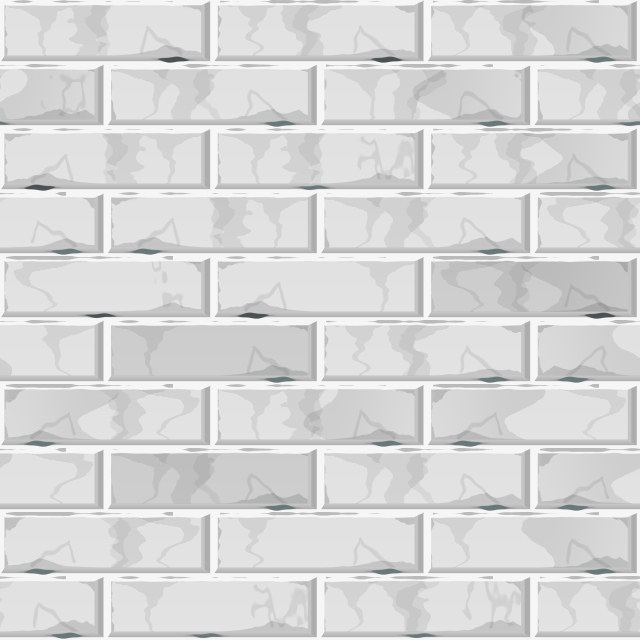
This texture is drawn by a WebGL 1 fragment shader. Its source:

```glsl
precision highp float;
uniform vec2 u_resolution;

const vec2 GRID = vec2(3.0, 10.0);
const float BRICK_W = 10.0 / 3.0;   // brick width in row heights
const float BEVEL_H = 0.085;
const float BEVEL_W = 0.14;
const float JOINT_TONE = 0.965;
const float FACE_TONE = 0.885;
const vec3 CHIP_COLOR = vec3(0.42, 0.47, 0.48);
const vec3 CHIP_DARK = vec3(0.29, 0.32, 0.33);

float hash(vec2 p) {
  vec3 q = fract(vec3(p.xyx) * 0.1031);
  q += dot(q, q.yzx + 33.33);
  return fract((q.x + q.y) * q.z);
}

float noise(vec2 p) {
  vec2 i = floor(p), f = fract(p);
  f = f * f * (3.0 - 2.0 * f);
  return mix(mix(hash(i), hash(i + vec2(1.0, 0.0)), f.x),
             mix(hash(i + vec2(0.0, 1.0)), hash(i + 1.0), f.x), f.y);
}

float fbm(vec2 p) {
  return 0.6 * noise(p) + 0.28 * noise(p * 2.1 + 7.3) + 0.12 * noise(p * 4.3 + 3.1);
}

float cover(float d, float px) {
  return smoothstep(px, -px, d);
}

float segment(vec2 p, vec2 a, vec2 b) {
  vec2 ap = p - a, ab = b - a;
  return length(ap - ab * clamp(dot(ap, ab) / dot(ab, ab), 0.0, 1.0));
}

// Stain hanging from the top edge and thinning into a vein
float streak(vec2 p, float center, float top, float vein, float falloff, float seed) {
  float drift = (fbm(vec2(p.y * 3.0, seed)) - 0.5) * 0.8;
  float width = vein + top * exp(-falloff * max(p.y - 0.08, 0.0));
  return abs(p.x - center - drift) - width * (0.35 + 1.3 * fbm(p * 4.0 + seed));
}

// Bent crack rising from the lower edge
float crack(vec2 p, float seed) {
  vec2 q = p + 0.09 * (vec2(noise(p * 6.0 + seed), noise(p * 6.0 + seed + 19.0)) - 0.5);
  float d = segment(q, vec2(2.20, 0.80), vec2(2.27, 0.44)) - 0.022;
  d = min(d, segment(q, vec2(2.27, 0.44), vec2(2.55, 0.64)) - 0.028);
  return min(d, segment(q, vec2(2.55, 0.64), vec2(2.84, 0.86)) - 0.03);
}

float faceTone(vec2 p, float kind, float id, float seed, float px) {
  float tone = FACE_TONE + 0.012 * (p.y - 0.5);
  tone *= 1.0 - 0.09 * step(0.87, fract(id * 7.7));

  // Broad cloudy shade with a curved border
  float shade = step(0.6, fract(id * 13.1));
  float border = 1.75 + 0.3 * sin(p.y * 6.0 + seed) + 0.3 * (fbm(p * 3.0 + seed) - 0.5);
  float fade = 1.0 - 0.6 * smoothstep(1.8, 3.3, p.x);
  tone *= 1.0 - 0.085 * shade * fade * cover(border - p.x, px);

  // Hanging stains and veins
  tone *= 1.0 - 0.065 * cover(streak(p, 0.62, 0.48, 0.025, 7.0, seed), px);
  float center = step(0.4, fract(id * 23.7));
  tone *= 1.0 - 0.07 * center * cover(streak(p, 1.42, 0.34, 0.08, 2.2, seed + 5.0), px);
  tone *= 1.0 - 0.05 * center * cover(streak(p, 1.55, 0.14, 0.03, 1.5, seed + 9.0), px);

  // Crack or a web of branching veins
  float web = abs(fbm(p * vec2(3.2, 2.0) + seed) - 0.5) - 0.045;
  web = max(web * 0.4, length((p - vec2(2.75, 0.4)) * vec2(0.75, 1.0)) - 0.42);
  tone *= 1.0 - 0.075 * cover(mix(crack(p, seed), web, kind), px);

  // Ragged soiling above the lower bevel and at the upper corner
  float rise = smoothstep(1.7, 2.7, p.x) * (0.02 + 0.22 * pow(fbm(vec2(p.x * 4.0, seed)), 2.0));
  rise += 0.08 * exp(-pow((p.x - 2.65) * 5.0, 2.0));
  tone *= 1.0 - 0.13 * cover(0.87 - p.y - rise, px);
  float corner = (BRICK_W - 0.18 - p.x) * 0.5 + p.y - 0.06;
  tone *= 1.0 - 0.14 * cover(corner - 0.28 * fbm(p * 5.0 + seed), px);
  return tone;
}

float brickTone(vec2 p, float face, float seed, float px) {
  float right = BRICK_W - 0.05 - p.x;
  float bottom = 0.955 - p.y;
  float leftEdge = 0.02 + 0.05 * clamp(bottom / BEVEL_H, 0.0, 1.0);
  float topEdge = 0.02 + 0.065 * clamp(right / BEVEL_W, 0.0, 1.0);

  // Worn left lip
  float wear = 0.17 * (fbm(vec2(p.y * 6.0, seed + 31.0)) - 0.33);
  float tone = mix(face, 0.75, cover(p.x - leftEdge - wear, px));

  // Mitred lower and right bevels
  float lower = mix(0.685, 0.79, clamp(bottom / BEVEL_H, 0.0, 1.0));
  float side = mix(0.77, 0.68, cover(right - 0.085, px));
  tone = mix(tone, lower, cover(bottom - BEVEL_H, px));
  float mitre = max(right - BEVEL_W, right * BEVEL_H / BEVEL_W - bottom);
  tone = mix(tone, side, cover(mitre, px));

  // Pale joint with grey flakes along its upper part
  float lip = 0.03 * (fbm(vec2(p.x * 4.0, seed + 11.0)) - 0.5);
  float inside = min(min(p.x - leftEdge, right), min(p.y - topEdge - lip, bottom));
  tone = mix(JOINT_TONE, tone, cover(-inside, px));
  float flake = abs(p.y - 0.025) - 0.1 * (fbm(vec2(p.x * 3.0, seed + 43.0)) - 0.46);
  return mix(tone, 0.73, cover(flake, px) * step(0.1, p.x) * step(p.x, 2.7));
}

float chip(vec2 p, float center, float halfWidth, float halfHeight) {
  float x = (p.x - center) / halfWidth;
  return abs(p.y - 0.932 + 0.008 * sin(x * 5.0)) - halfHeight * (1.0 - x * x);
}

void main() {
  vec2 uv = gl_FragCoord.xy / u_resolution;
  float px = 0.75 * GRID.y / min(u_resolution.x, u_resolution.y);

  // Staggered rows counted from the top
  vec2 grid = vec2(uv.x, 1.0 - uv.y) * GRID;
  float row = floor(grid.y);
  grid.x += 0.5 * mod(row, 2.0);
  vec2 cell = vec2(mod(floor(grid.x), GRID.x), row);
  vec2 p = fract(grid) * vec2(BRICK_W, 1.0);

  // Each brick picks a wear style
  float id = hash(cell + 3.7);
  float seed = 7.3 * floor(6.0 * hash(cell + 41.2));
  float style = hash(cell + 17.9);
  float mirrored = step(style, 0.17);
  float webbed = step(0.82, style);
  vec2 q = vec2(mix(p.x, BRICK_W - p.x, mirrored), p.y);

  float face = faceTone(q, webbed, id, seed, px);
  vec3 color = vec3(brickTone(p, face, seed, px));

  // Dark chip on the lower edge
  float center = mix(2.71, 1.57, webbed);
  color = mix(color, vec3(0.62), cover(chip(q, center, 0.36, 0.025), px));
  vec3 chipColor = mix(CHIP_COLOR, CHIP_DARK, step(0.8, fract(id * 31.3)));
  color = mix(color, chipColor, cover(chip(q, center, 0.25, mix(0.042, 0.03, webbed)), px));
  gl_FragColor = vec4(color, 1.0);
}
```
